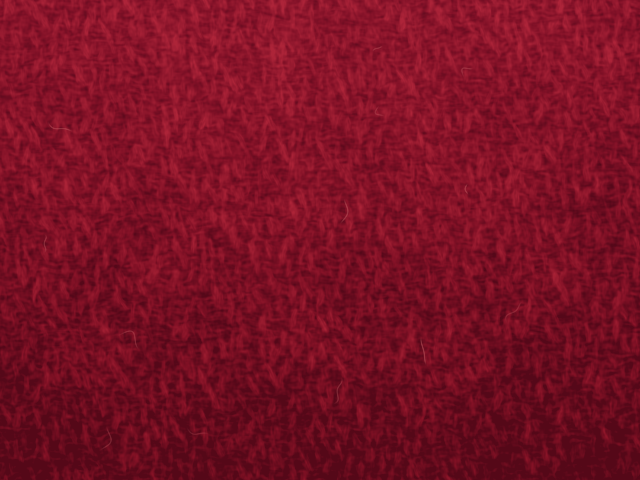
A WebGL 2 fragment shader for this texture:

```glsl
#version 300 es
precision highp float;
// Soft red woollen twill: short upright warp floats over broken weft, with stray hairs.

#define WARP_GAP 0.0205      // spacing of warp columns, in canvas heights
#define FLOAT_PERIOD 0.053   // vertical repeat of the floats
#define TWILL_STEP -0.40     // shift of the floats per column, in periods
#define FLOAT_HALF vec2(0.0084, 0.0215)
#define WEFT_GAP 0.0155      // spacing of weft yarns
#define LEAN 0.10            // mean slant of the floats
#define FUZZ 0.20            // strength of fine fibre noise
#define HAIRS 13
#define DARK_RED vec3(0.335, 0.030, 0.100)
#define MID_RED vec3(0.510, 0.066, 0.148)
#define LIGHT_RED vec3(0.650, 0.128, 0.205)
#define HAIR_COLOR vec3(0.760, 0.360, 0.380)

uniform vec2 u_resolution;
out vec4 fragColor;

float hash(vec2 p) {
  vec3 q = fract(vec3(p.xyx) * 0.1031);
  q += dot(q, q.yzx + 33.33);
  return fract((q.x + q.y) * q.z);
}

vec2 gradient(vec2 cell) {
  float a = 6.2832 * hash(cell + 71.0);
  return vec2(cos(a), sin(a));
}

// Gradient noise, roughly -0.7 to 0.7
float noise(vec2 p) {
  vec2 i = floor(p), f = p - i;
  vec2 u = f * f * f * (f * (f * 6.0 - 15.0) + 10.0);
  vec2 e = vec2(1.0, 0.0);
  float low = mix(dot(gradient(i), f), dot(gradient(i + e), f - e), u.x);
  float high = mix(dot(gradient(i + e.yx), f - e.yx),
                   dot(gradient(i + 1.0), f - 1.0), u.x);
  return mix(low, high, u.y);
}

// Short horizontal yarns lying in shadow beneath the floats
float weftTone(vec2 p) {
  float y = p.y / WEFT_GAP + 0.9 * noise(p * vec2(32.0, 22.0));
  float ridge = 0.5 + 0.5 * cos(6.2832 * y);
  float breaks = clamp(0.55 + 1.2 * noise(p * vec2(42.0, 70.0) + 31.0), 0.0, 1.0);
  float strands = noise(p * vec2(75.0, 190.0) + 9.0);
  return -0.27 + 0.27 * ridge * breaks + 0.16 * strands + 0.22 * noise(p * 48.0);
}

// Lays the warp floats over the given base tone
float addFloats(vec2 p, float tone) {
  vec2 gap = vec2(WARP_GAP, FLOAT_PERIOD);
  vec2 q = p / gap;
  for (int i = -1; i <= 1; i++) {
    float col = floor(q.x) + float(i);
    float shift = col * TWILL_STEP + 0.55 * hash(vec2(col, 5.0));
    for (int j = -1; j <= 1; j++) {
      vec2 id = vec2(col, floor(q.y - shift) + float(j));
      vec2 rnd = vec2(hash(id + 13.0), hash(id + 47.0));
      float vary = hash(id + 91.0);
      vec2 center = (id + vec2(0.5, 0.5 + shift) + (rnd - 0.5) * vec2(0.6, 0.5)) * gap;
      vec2 d = p - center;
      d.x += d.y * (LEAN + 0.75 * (vary - 0.5));
      vec2 size = FLOAT_HALF * (0.75 + 0.5 * rnd.yx);
      vec2 e = d / size;
      float r = length(e) + 0.6 * noise(p * vec2(115.0, 65.0));
      float cover = 1.0 - smoothstep(0.4, 1.3, r);
      // Plied strands run along the float at a shallow twist
      float ply = cos(3.6 * e.x + 2.0 * e.y + 6.2832 * rnd.x);
      float strands = noise(vec2(d.x * 230.0, d.y * 70.0) + id * 7.3);
      float lit = 0.15 - 0.08 * e.x * e.x + 0.06 * ply + 0.22 * strands
                + 0.20 * (rnd.x - 0.5);
      tone = mix(tone, lit, cover * (0.55 + 0.45 * rnd.y));
    }
  }
  return tone;
}

// Coverage of a few fine curled hairs
float hairs(vec2 p, float aspect) {
  float amount = 0.0;
  for (int k = 0; k < HAIRS; k++) {
    vec2 key = vec2(float(k), 3.0);
    float a = 6.2832 * hash(key), bend = hash(key + 11.0) - 0.5;
    vec2 center = vec2(aspect, 1.0) * (0.06 + 0.88 * vec2(hash(key + 23.0), hash(key + 37.0)));
    vec2 d = mat2(cos(a), sin(a), -sin(a), cos(a)) * (p - center);
    float halfLen = mix(0.008, 0.036, hash(key + 59.0));
    float s = d.x / halfLen;
    float curve = halfLen * bend * (1.3 * s * s + 0.6 * sin(3.5 * s + a));
    float slope = bend * (2.6 * s + 2.1 * cos(3.5 * s + a));
    float dist = abs(d.y - curve) / sqrt(1.0 + slope * slope);
    float line = 1.0 - smoothstep(0.0003, 0.0024, dist);
    line *= 1.0 - smoothstep(0.5, 1.0, abs(s));
    amount = max(amount, line * mix(0.12, 0.5, hash(key + 83.0)));
  }
  return amount;
}

void main() {
  vec2 p = gl_FragCoord.xy / u_resolution.y;
  float aspect = u_resolution.x / u_resolution.y;
  vec2 uv = vec2(p.x / aspect, p.y);

  // Uneven cloth, woven pattern and matted fuzz
  vec2 cloth = p + 0.010 * vec2(noise(p * 9.0), noise(p * 9.0 + 40.0))
             + 0.004 * vec2(noise(p * 38.0 + 7.0), noise(p * 38.0 + 57.0));
  float weave = addFloats(cloth, weftTone(cloth));
  float fuzz = noise(p * vec2(150.0, 110.0)) + 0.8 * noise(p * vec2(75.0, 50.0) + 17.0);
  float patches = 0.14 * noise(p * 6.0 + 3.0) + 0.10 * noise(p * 15.0 + 23.0);

  // Light falls from the top and fades toward the corners
  vec2 off = uv - vec2(0.45, 0.58);
  float light = 0.30 + 0.56 * uv.y - 0.30 * dot(off, off);
  float tone = clamp(light + 1.12 * weave + FUZZ * fuzz + patches, 0.0, 1.1);

  vec3 color = mix(DARK_RED, MID_RED, min(tone * 2.0, 1.0));
  color = mix(color, LIGHT_RED, max(tone * 2.0 - 1.0, 0.0));
  color.b += 0.012 * (uv.y - 0.5);
  color = mix(color, HAIR_COLOR, hairs(p, aspect));
  fragColor = vec4(color, 1.0);
}
```
